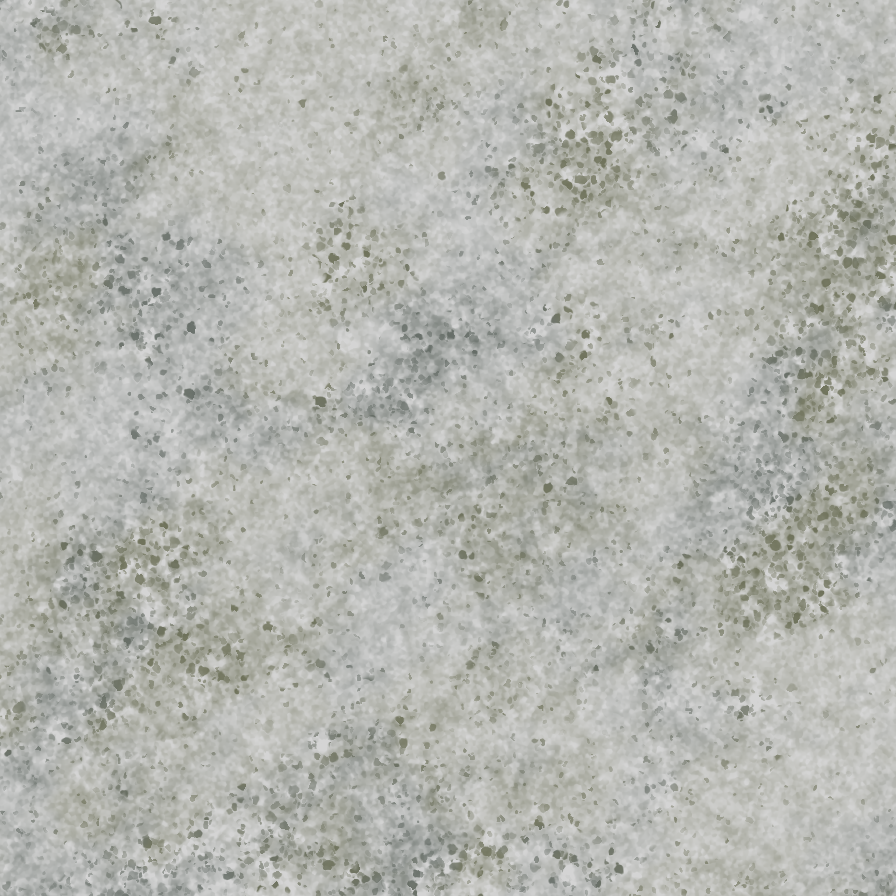
Reproduce this texture procedurally as a WebGL 2 fragment shader.

```glsl
#version 300 es
precision highp float;
// Weathered pale stone with grey-green lichen patches and clustered dark specks.

uniform vec2 u_resolution;
out vec4 fragColor;

vec3 hash3(vec2 p) {
    vec3 q = fract(p.xyx * vec3(0.1031, 0.1030, 0.0973));
    q += dot(q, q.yxz + 33.33);
    return fract((q.xxy + q.yzz) * q.zyx);
}

// Cellular noise: x = smooth blend of cell values, y = nearest distance, z = nearest id.
vec3 cells(vec2 p) {
    vec2 base = floor(p);
    float sum = 0.0, weight = 0.0, nearest = 9.0, id = 0.0;
    for (int y = -1; y <= 1; y++) {
        for (int x = -1; x <= 1; x++) {
            vec2 cell = base + vec2(x, y);
            vec3 h = hash3(cell + 57.0);
            vec2 d = cell + h.xy - p;
            float d2 = dot(d, d);
            float w = exp(-5.0 * d2);
            sum += w * h.z;
            weight += w;
            if (d2 < nearest) {
                nearest = d2;
                id = h.z;
            }
        }
    }
    return vec3(sum / weight, sqrt(nearest), id);
}

// Layered cellular blends, centred on 0.5.
float clouds(vec2 p) {
    float sum = 0.0, amp = 0.5, total = 0.0;
    for (int i = 0; i < 4; i++) {
        sum += amp * cells(p).x;
        total += amp;
        amp *= 0.62;
        p = p * 2.03 + vec2(17.3, 9.1);
    }
    return sum / total;
}

// Scattered blobs: coverage times a random strength per blob.
float specks(vec2 p, float density) {
    vec3 c = cells(p);
    float vary = fract(c.z * 41.7);
    float radius = 0.2 + 0.27 * vary;
    float blob = 1.0 - smoothstep(radius - 0.09, radius + 0.09, c.y);
    float present = 1.0 - smoothstep(density - 0.03, density + 0.03, c.z);
    return blob * present * mix(0.3, 0.9, fract(c.z * 93.1));
}

void main() {
    vec2 uv = gl_FragCoord.xy / u_resolution.y;

    // Broad drifts, stretched along a rising diagonal
    vec2 drift = vec2(dot(uv, vec2(0.85, 0.53)) * 0.72, dot(uv, vec2(-0.53, 0.85)));
    float growth = clouds(drift * 6.5 + 3.0);
    float moss = smoothstep(0.4, 0.72, growth);
    float olive = smoothstep(0.35, 0.65, clouds(drift * 8.0 + 41.0));
    float cluster = smoothstep(0.5, 0.69, mix(growth, clouds(uv * 9.0 + 23.0), 0.55));

    // Sandy grain at three sizes
    float mottle = cells(uv * 48.0 + 5.0).x - 0.5;
    float grit = cells(uv * 115.0 + 11.0).x - 0.5;
    float dust = cells(uv * 250.0 + 19.0).x - 0.5;
    float grain = 0.07 * mottle + 0.10 * grit + 0.11 * dust;

    // Pale ground, dimmed by lichen and flecked with bright crust
    float tone = 0.755 - 0.075 * moss + grain * (0.8 + 0.5 * moss);
    tone += 0.06 * cluster * smoothstep(0.05, 0.3, mottle + 0.5 * grit);

    // Dark specks with ragged outlines
    vec2 ragged = uv + 0.005 * vec2(grit, dust);
    float coarseSpecks = specks(ragged * 78.0 + 31.0, 0.02 + 0.5 * cluster);
    float fineSpecks = specks(ragged * 135.0 + 67.0, 0.06 + 0.42 * max(cluster, 0.5 * moss));
    tone = mix(tone, 0.39, max(coarseSpecks, 0.7 * fineSpecks));

    // Darker areas take more colour, from cool grey-green to olive
    float shade = clamp((0.84 - tone) * 4.0, 0.0, 1.6);
    vec3 stain = mix(vec3(-0.012, 0.006, -0.008), vec3(0.004, 0.012, -0.045), olive);
    fragColor = vec4(clamp(vec3(tone) + stain * shade, 0.0, 0.83), 1.0);
}
```
